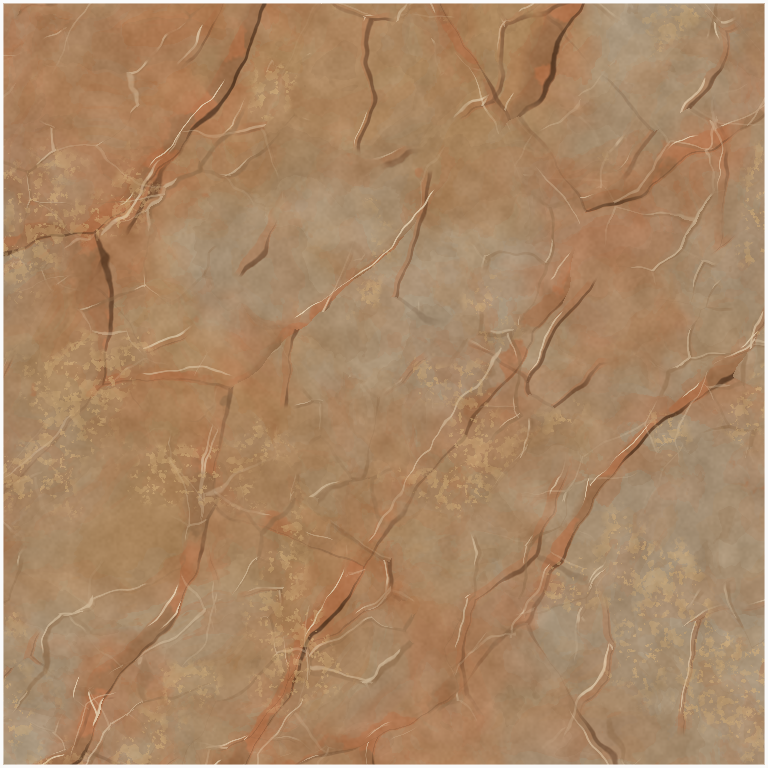
This texture is drawn by a three.js fragment shader. Its source:

```glsl
// Weathered marble: ochre and grey brushed patches, crossed by slanting rust veins.
// Veins are edges of warped, stretched Voronoi cells; each edge carries a dark
// crack, a ragged rust band and stain on its upper side, and tapering pale strokes.
varying vec2 vUv;

const vec3 OCHRE = vec3(0.678, 0.530, 0.365);
const vec3 GREY  = vec3(0.662, 0.588, 0.490);
const vec3 RUST  = vec3(0.695, 0.440, 0.285);
const vec3 UMBER = vec3(0.560, 0.425, 0.295);
const vec3 CRACK = vec3(0.350, 0.235, 0.150);
const vec3 PALE  = vec3(0.870, 0.790, 0.670);
const vec3 GOLD  = vec3(0.800, 0.660, 0.460);
const vec3 FRAME = vec3(0.98);

const vec2 GRAIN = vec2(0.6, 0.8);          // direction along the veins
const vec2 MAIN_DENSITY = vec2(1.9, 4.3);   // cells along and across the grain
const vec2 FINE_DENSITY = vec2(5.0, 7.5);
const vec2 HAIR_DENSITY = vec2(11.0, 14.0);
const float MAIN_BAND = 0.040;
const float FINE_BAND = 0.014;
const float HAIR_BAND = 0.006;
const float CRACK_WIDTH = 0.0034;
const float RIM_WIDTH = 0.0018;
const float FRAME_WIDTH = 0.0045;

float hash(vec2 p) {
  vec3 q = fract(p.xyx * 0.1031);
  q += dot(q, q.yzx + 33.33);
  return fract((q.x + q.y) * q.z);
}

vec2 hash2(vec2 p) {
  return vec2(hash(p + 17.3), hash(p + 71.9));
}

float noise(vec2 p) {
  vec2 i = floor(p), f = fract(p);
  f = f * f * (3.0 - 2.0 * f);
  return mix(mix(hash(i), hash(i + vec2(1.0, 0.0)), f.x),
             mix(hash(i + vec2(0.0, 1.0)), hash(i + 1.0), f.x), f.y);
}

float fbm(vec2 p) {
  float sum = 0.0, amp = 0.5;
  for (int i = 0; i < 5; i++) {
    sum += amp * noise(p);
    p = mat2(1.6, 1.2, -1.2, 1.6) * p + 13.7;
    amp *= 0.5;
  }
  return sum / 0.97;
}

vec2 warp(vec2 p) {
  return vec2(fbm(p), fbm(p + 41.3)) - 0.5;
}

// Returns crack, band, rim and wide halo strength of a vein network.
vec4 veins(vec2 p, vec2 density, float bandWidth, float seed) {
  vec2 q = mat2(GRAIN.x, -GRAIN.y, GRAIN.y, GRAIN.x) * p * density + seed;
  vec2 home = floor(q), site = home;
  float nearest = 100.0;
  for (int y = -1; y <= 1; y++) for (int x = -1; x <= 1; x++) {
    vec2 id = home + vec2(float(x), float(y));
    vec2 r = id + hash2(id) - q;
    if (dot(r, r) < nearest) { nearest = dot(r, r); site = id; }
  }

  vec2 own = site + hash2(site) - q;
  float swell = 0.4 + noise(p * 8.0 + seed);
  float press = smoothstep(0.25, 0.75, noise(p * 15.0 + seed + 5.0));
  float stroke = smoothstep(0.42, 0.80, noise(p * 21.0 + seed + 37.0));
  float wander = mix(0.1, 0.95, noise(p * 7.0 + seed + 71.0));
  float rimWidth = RIM_WIDTH * (0.5 + 0.75 * stroke);
  vec4 result = vec4(0.0);
  for (int y = -2; y <= 2; y++) for (int x = -2; x <= 2; x++) {
    if (x == 0 && y == 0) continue;
    vec2 id = site + vec2(float(x), float(y));
    vec2 other = id + hash2(id) - q;
    vec2 n = normalize(other - own);
    float stretch = length(n * density);
    float d = dot(0.5 * (own + other), n) / stretch;   // canvas units
    float across = n.y * density.y / stretch;
    float upper = smoothstep(-0.25, 0.25, -across);
    float strength = smoothstep(0.1, 0.45, hash(site + id + seed))
                   * mix(0.2, 1.0, abs(across));
    float width = mix(0.004, bandWidth * swell, upper);
    float crackWidth = CRACK_WIDTH * (0.35 + 0.8 * press);
    float crack = 1.0 - smoothstep(0.35 * crackWidth, crackWidth, d);
    float band = 1.0 - smoothstep(0.3 * width, width, d);
    float rim = 1.0 - smoothstep(0.3 * rimWidth, rimWidth, abs(d - wander * width));
    rim *= upper * smoothstep(0.0, 0.2, stroke);
    float halo = 1.0 - smoothstep(0.0, 2.2 * bandWidth, d);
    result = max(result, strength * vec4(crack * (0.3 + 0.7 * press), band, rim, halo));
  }
  return result;
}

vec3 clouds(vec2 p, float halo) {
  vec2 w = p + 0.22 * warp(p * 3.0);
  vec3 col = mix(OCHRE, GREY, smoothstep(0.33, 0.66, fbm(w * 3.2 + 5.0)));
  float stain = fbm(w * 6.0 + 23.0) + 0.13 * halo;
  col = mix(col, RUST, 0.5 * smoothstep(0.50, 0.70, stain));
  // Translucent patches with crisp brushed edges
  for (int i = 0; i < 8; i++) {
    float k = float(i), kind = mod(k, 4.0);
    float patchMask = smoothstep(0.550, 0.560, fbm(w * (5.0 + 2.5 * k) + 31.0 * k));
    vec3 tint = kind < 0.5 ? UMBER : (kind < 1.5 ? GREY : (kind < 2.5 ? OCHRE : RUST));
    col = mix(col, tint, (kind > 2.5 ? 0.12 + 0.2 * halo : 0.18) * patchMask);
  }
  return col;
}

void main() {
  vec2 p = vUv;
  vec2 bent = p + 0.13 * warp(p * 4.0) + 0.008 * warp(p * 24.0);
  vec4 mainVein = veins(bent, MAIN_DENSITY, MAIN_BAND, 7.0);
  vec4 fineVein = veins(bent, FINE_DENSITY, FINE_BAND, 53.0);
  vec4 hair = veins(bent + 0.02 * warp(p * 9.0), HAIR_DENSITY, HAIR_BAND, 29.0);
  float detail = fbm(p * 36.0);
  float fade = mix(0.35, 1.0, smoothstep(0.38, 0.50, fbm(p * 6.0 + 19.0)));
  float sparse = smoothstep(0.49, 0.58, fbm(p * 7.0 + 61.0));
  float hairy = smoothstep(0.50, 0.57, fbm(p * 9.0 + 97.0));
  vec3 col = clouds(p, mainVein.w * fade);

  // Ragged rust bands, with umber pooled inside them
  float tear = fbm(p * 22.0 + 4.0) - 0.5;
  float ragged = smoothstep(0.50, 0.62, mainVein.y + 1.6 * tear);
  float pool = smoothstep(0.50, 0.56, fbm(p * 17.0 + 9.0));
  col = mix(col, RUST, fade * (0.3 * mainVein.y + 0.5 * ragged));
  col = mix(col, UMBER, 0.65 * mainVein.y * pool);
  col = mix(col, RUST, 0.35 * sparse * smoothstep(0.4, 0.6, fineVein.y + tear));

  // Cracks, pale strokes and loose wisps
  col = mix(col, CRACK, 0.9 * mainVein.x * fade);
  col = mix(col, CRACK, 0.6 * fineVein.x * sparse);
  col = mix(col, UMBER, 0.65 * hair.x * hairy);
  col = mix(col, PALE, 0.9 * mainVein.z * fade);
  col = mix(col, PALE, 0.75 * fineVein.z * max(sparse, 0.6 * mainVein.w));
  col = mix(col, PALE, 0.55 * hair.z * max(hairy, 0.7 * mainVein.w));

  // Faint scuffs and gold dust in small clusters, then fine mottling
  float cluster = smoothstep(0.58, 0.68, fbm(p * 8.0 + 83.0));
  float scuff = smoothstep(0.57, 0.62, fbm(p * 80.0 + 11.0));
  float dust = smoothstep(0.64, 0.70, fbm(p * 150.0 + 47.0));
  col = mix(col, GOLD, cluster * max(0.4 * scuff, 0.6 * dust));
  col += 0.11 * (detail - 0.5) + 0.025 * (noise(p * 260.0) - 0.5);

  vec2 inset = min(p, 1.0 - p);
  float inside = smoothstep(FRAME_WIDTH - 0.001, FRAME_WIDTH + 0.001, min(inset.x, inset.y));
  gl_FragColor = vec4(mix(FRAME, col, inside), 1.0);
}
```
